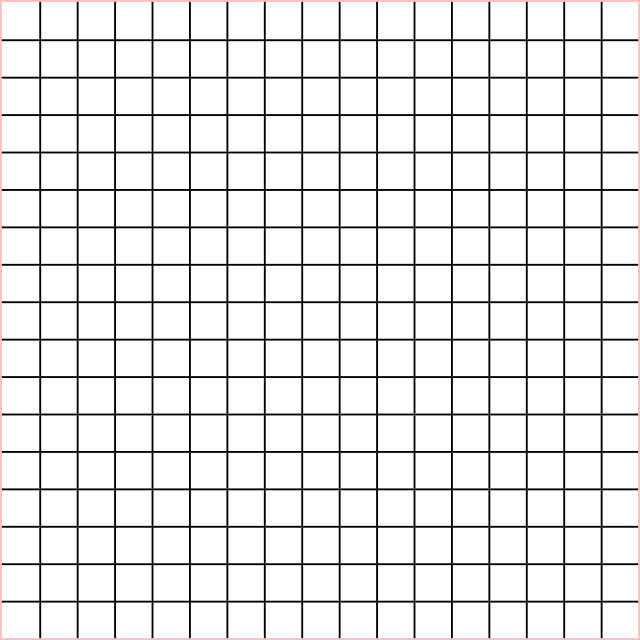
Write a Shadertoy shader that draws this pattern.

```glsl
// Square graph-paper grid: sixteen thin black rules each way on white paper,
// making seventeen cells across and down, inside a fine pink border.
// Rules and border are distance bands on a wrapped domain, smoothed by a pixel.

const vec3 PAPER = vec3(1.0);
const vec3 INK = vec3(0.0);
const vec3 BORDER = vec3(1.0, 0.75, 0.75);

// All lengths are in rule widths
const float CELLS = 17.0;
const float PITCH = 20.0;          // one cell with its rule
const float RULE_WIDTH = 1.0;
const float BORDER_WIDTH = 1.0;
const float SIZE = CELLS * PITCH + 2.0 * BORDER_WIDTH;

// Distance to the nearest inner rule; each rule opens its cell
vec2 ruleDistance(vec2 p, float pitch, float cells, float width) {
    vec2 index = clamp(round((p - 0.5 * width) / pitch), 1.0, cells - 1.0);
    return abs(p - 0.5 * width - index * pitch);
}

// Distance to the seam where the tile meets its neighbours
vec2 seamDistance(vec2 p, float size) {
    return min(p, size - p);
}

// Per-axis coverage of a band reaching halfWidth from its centre
vec2 bandCoverage(vec2 dist, float halfWidth, vec2 pixel) {
    return clamp((halfWidth - dist) / pixel + 0.5, 0.0, 1.0);
}

// Coverage of either of two crossing bands
float eitherBand(vec2 coverage) {
    return max(coverage.x, coverage.y);
}

void mainImage(out vec4 fragColor, in vec2 fragCoord) {
    // Wrapped position, measured from the upper left corner of the tile
    vec2 uv = fract(fragCoord / iResolution.xy);
    vec2 p = vec2(uv.x, 1.0 - uv.y) * SIZE;
    vec2 pixel = SIZE / iResolution.xy;

    vec2 toRule = ruleDistance(p - BORDER_WIDTH, PITCH, CELLS, RULE_WIDTH);
    float rules = eitherBand(bandCoverage(toRule, 0.5 * RULE_WIDTH, pixel));

    // The border is half of a band centred on the seam
    vec2 toSeam = seamDistance(p, SIZE);
    float border = eitherBand(bandCoverage(toSeam, BORDER_WIDTH, pixel));

    vec3 color = mix(PAPER, INK, rules);
    color = mix(color, BORDER, border);
    fragColor = vec4(color, 1.0);
}
```
